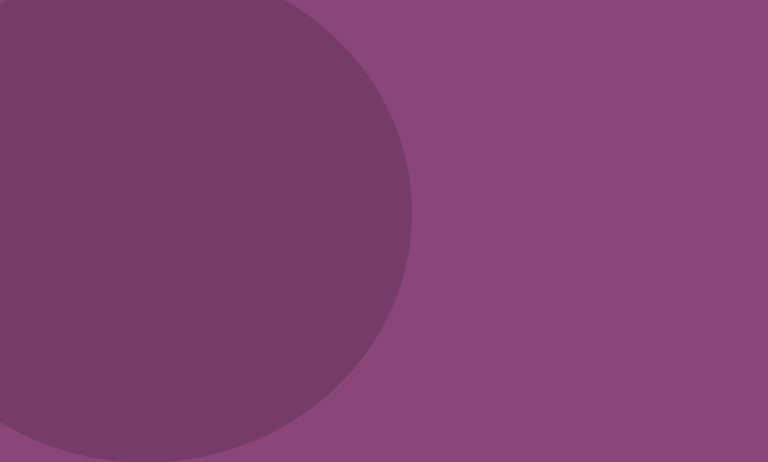
Write a Shadertoy shader that draws this background.

```glsl
const vec3 FIELD_COLOR = vec3(0.540, 0.270, 0.481);
const vec3 DISC_COLOR = vec3(0.463, 0.232, 0.418);

// Ellipse placement as fractions of the canvas
const vec2 DISC_CENTER = vec2(0.1895, 0.5391);
const vec2 DISC_RADII = vec2(0.3470, 0.5402);

// Approximate signed distance to an ellipse, negative inside
float ellipseDistance(vec2 p, vec2 radii) {
    float k = length(p / radii);
    float slope = length(p / (radii * radii));
    return k * (k - 1.0) / max(slope, 1e-4);
}

void mainImage(out vec4 fragColor, in vec2 fragCoord) {
    // Height units keep the edge width uniform
    vec2 canvas = vec2(iResolution.x / iResolution.y, 1.0);
    vec2 p = fragCoord / iResolution.y - DISC_CENTER * canvas;
    float pixel = 1.0 / iResolution.y;

    // Dark disc over the flat field
    float d = ellipseDistance(p, DISC_RADII * canvas);
    float disc = 1.0 - smoothstep(-0.75 * pixel, 0.75 * pixel, d);
    fragColor = vec4(mix(FIELD_COLOR, DISC_COLOR, disc), 1.0);
}
```
